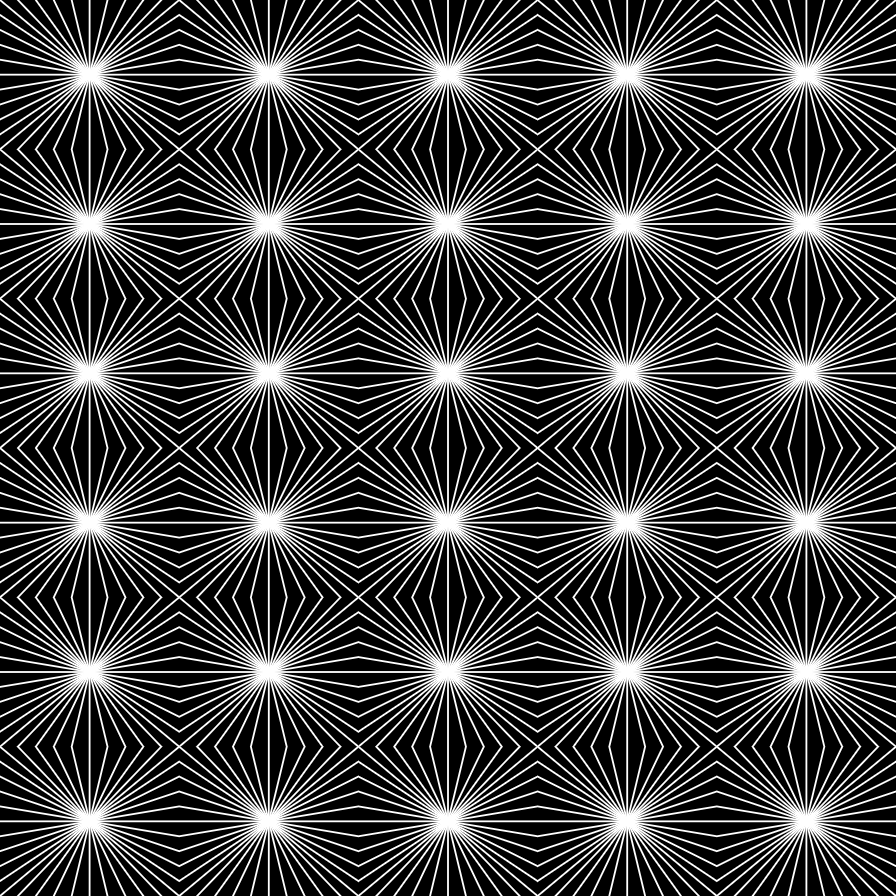
Give the GLSL for this pattern, as a three.js fragment shader.

```glsl
varying vec2 vUv;

const vec2 CELLS = vec2(5.0, 6.0);     // bursts across and up
const int STEPS = 5;                   // ray ends per half side of a cell
const float LINE_WIDTH = 0.00203;
const vec3 BACKGROUND = vec3(0.0);
const vec3 INK = vec3(1.0);

// Distance from p to the endless line through the origin along dir
float lineDistance(vec2 p, vec2 dir) {
  return abs(p.x * dir.y - p.y * dir.x) / length(dir);
}

// Smoothed share of a pixel covered by a line at distance d
float lineCoverage(float d, float pixel) {
  return clamp(0.5 + (0.5 * LINE_WIDTH - d) / pixel, 0.0, 1.0);
}

void main() {
  float pixel = max(fwidth(vUv.x), 1e-5);
  vec2 halfCell = 0.5 / CELLS;
  vec2 p = (fract(vUv * CELLS) - 0.5) / CELLS;

  // Each line through the centre gives two opposite rays,
  // ending at evenly spaced points on the cell border
  float gap = 1.0;
  for (int i = -STEPS; i < STEPS; i++) {
    float t = float(i) / float(STEPS);
    float tNext = float(i + 1) / float(STEPS);
    vec2 steep = halfCell * vec2(t, 1.0);
    vec2 shallow = halfCell * vec2(1.0, tNext);
    gap *= 1.0 - lineCoverage(lineDistance(p, steep), pixel);
    gap *= 1.0 - lineCoverage(lineDistance(p, shallow), pixel);
  }

  gl_FragColor = vec4(mix(INK, BACKGROUND, gap), 1.0);
}
```
